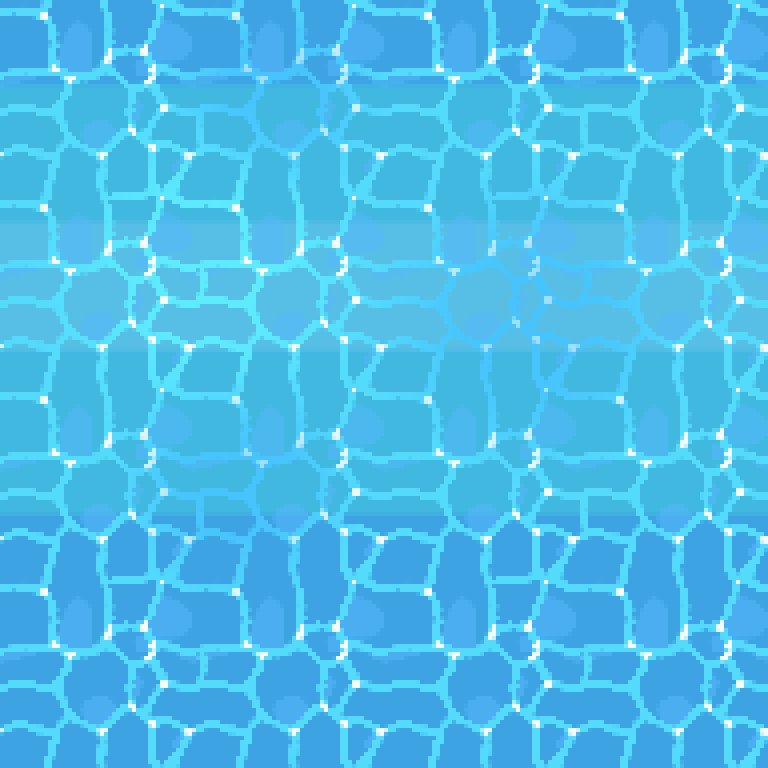
Write a WebGL 2 fragment shader that draws this texture.

```glsl
#version 300 es
precision highp float;

uniform vec2 u_resolution;
out vec4 fragColor;

#define REPEATS 4.0
#define TILE 48.0
#define LINE_HALF_WIDTH 0.95
#define RAGGED 0.35
#define WARP 0.55
#define GAP_FILL 2.0
#define PATCH_STRENGTH 0.55
#define WASH_STRENGTH 0.75
#define GLINT_SIZE 0.85
#define GLINT_SHARE 0.6

const float TAU = 6.2831853;
const vec3 DEEP = vec3(0.24, 0.64, 0.89);
const vec3 TEAL = vec3(0.25, 0.72, 0.88);
const vec3 SHALLOW = vec3(0.34, 0.75, 0.90);
const vec3 PATCH = vec3(0.33, 0.72, 0.98);
const vec3 FOAM = vec3(0.33, 0.86, 0.99);
const vec3 BLUE_WASH = vec3(0.26, 0.74, 0.99);
const vec3 BRIGHT_WASH = vec3(0.38, 0.94, 1.0);
const vec3 GLINT = vec3(0.95, 0.99, 1.0);

// Water cells of one tile: centre, radii; those from PLAIN on have no patch
const int CELL_COUNT = 10, LENS = 3, PLAIN = 7, TALL = 7, BASIN = 9;
const vec4 CELLS[CELL_COUNT] = vec4[CELL_COUNT](
    vec4(2.0, 37.0, 11.5, 8.5), vec4(19.5, 44.5, 7.0, 13.5),
    vec4(33.5, 31.5, 2.7, 3.5), vec4(2.2, 26.0, 11.5, 4.8),
    vec4(36.2, 21.0, 3.2, 5.0), vec4(25.0, 19.5, 7.5, 8.0),
    vec4(42.5, 6.3, 4.6, 5.2), vec4(32.0, 1.0, 6.0, 13.0),
    vec4(4.0, 3.5, 8.5, 7.0), vec4(2.2, 15.0, 12.5, 5.0));

float hash(vec2 p) {
    return fract(sin(dot(p, vec2(127.1, 311.7))) * 43758.5453);
}

float spot(vec2 uv, vec2 centre, float radius) {
    vec2 q = uv - centre;
    return 1.0 - smoothstep(0.25, 1.0, length(q - round(q)) / radius);
}

// Coverage below a limit, with a softened edge
float below(float value, float limit, float soft) {
    return 1.0 - smoothstep(limit - soft, limit + soft, value);
}

// Returns coverage of foam net, soft patch and glint
vec3 waterMasks(vec2 p, float ragged) {
    vec3 nearest = vec3(1e4);
    vec3 rank = vec3(0.0);
    vec2 local = vec2(0.0), shape = vec2(0.0), id = vec2(0.0);
    int cell = 0;
    for (int i = 0; i < CELL_COUNT; i++) {
        vec4 c = CELLS[i];
        vec2 turns = round((p - c.xy) / TILE);
        vec2 q = p - c.xy - TILE * turns;
        vec2 n = q / c.zw;
        float d = length(n);
        float rim = d * (d - 1.0) / max(length(n / c.zw), 0.0001);
        if (rim < nearest.x) {
            nearest = vec3(rim, nearest.xy);
            rank = vec3(i, rank.xy);
            local = q; shape = n; id = mod(turns, 2.0); cell = i;
        } else if (rim < nearest.y) {
            nearest = vec3(nearest.x, rim, nearest.y);
            rank = vec3(rank.x, i, rank.y);
        } else if (rim < nearest.z) {
            nearest.z = rim;
            rank.z = float(i);
        }
    }
    float border = 0.5 * (nearest.y - nearest.x);
    float joint = 0.5 * (nearest.z - nearest.x);

    // Extra links that alternate between repeats
    float link = border;
    if (cell == TALL && id.x < 0.5 && id.y > 0.5)
        link = min(link, abs(local.y + 2.0 - 0.2 * local.x));
    if (id.x > 0.5 && cell == (id.y > 0.5 ? BASIN : LENS))
        link = min(link, abs(local.x));
    float net = below(link + ragged, LINE_HALF_WIDTH, 0.12);
    net = max(net, 1.0 - below(nearest.x, GAP_FILL, 0.12));

    // Each patch hugs one side of its cell
    float angle = TAU * (0.5 + 0.25 * float(cell));
    float spread = length(shape - 0.75 * vec2(cos(angle), sin(angle)));
    float tint = cell < PLAIN ? below(spread, 0.6, 0.03) : 0.0;

    // Glints sit on some of the junctions
    float chosen = step(hash(vec2(rank.x + rank.y + rank.z, 3.0)), GLINT_SHARE);
    float glint = chosen * below(joint, GLINT_SIZE, 0.12);
    return vec3(net, tint, glint);
}

void main() {
    // Square art pixels whose seams blend over one screen pixel
    vec2 uv = gl_FragCoord.xy / u_resolution;
    vec2 grid = uv * TILE * REPEATS;
    vec2 seam = floor(grid + 0.5);
    vec2 blend = min(TILE * REPEATS / u_resolution, vec2(1.0));
    vec2 p = seam + clamp((grid - seam) / blend, -0.5, 0.5);
    vec2 centre = p / (TILE * REPEATS);

    // Depth bands
    vec3 body = mix(TEAL, DEEP, smoothstep(0.275, 0.285, abs(centre.y - 0.61)));
    body = mix(body, SHALLOW, 1.0 - smoothstep(0.079, 0.089, abs(centre.y - 0.627)));

    // Broad washes over several repeats
    float blue = max(spot(centre, vec2(0.36, 0.88), 0.17),
                 max(spot(centre, vec2(0.69, 0.58), 0.24), spot(centre, vec2(0.31, 0.37), 0.19)));
    float bright = spot(centre, vec2(0.27, 0.64), 0.24);
    vec3 foam = mix(FOAM, BLUE_WASH, blue * WASH_STRENGTH);
    foam = mix(foam, BRIGHT_WASH, bright * WASH_STRENGTH);

    // Warped foam net with slightly ragged edges
    vec2 warped = p + WARP * sin(TAU / TILE * vec2(3.0, 4.0) * p.yx + vec2(1.0, 2.0));
    float ragged = RAGGED * (hash(mod(floor(grid), TILE)) - 0.5);
    vec3 masks = waterMasks(warped, ragged);

    vec3 color = mix(body, PATCH, masks.y * PATCH_STRENGTH);
    color = mix(color, foam, masks.x);
    color = mix(color, GLINT, masks.z * (1.0 - 0.5 * blue));
    fragColor = vec4(color, 1.0);
}
```
